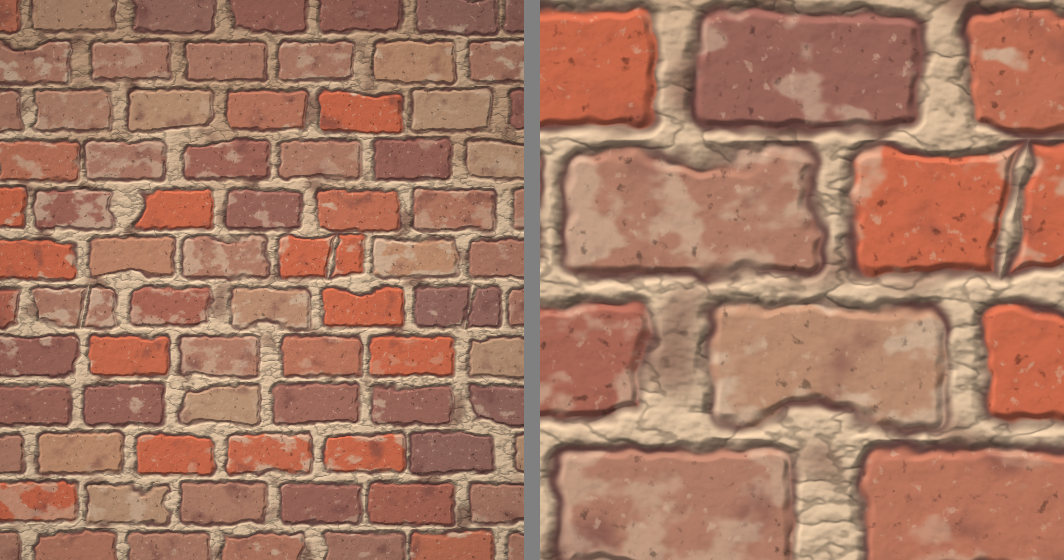
Left, the full canvas; right, a detail of the centre.
Reproduce this texture procedurally as a WebGL 2 fragment shader.

```glsl
#version 300 es
precision highp float;

uniform vec2 u_resolution;
out vec4 fragColor;

vec2 hash2(vec2 c) {
  vec3 q = fract(c.xyx * vec3(0.1031, 0.1030, 0.0973));
  q += dot(q, q.yzx + 33.33);
  return fract((q.xx + q.yz) * q.zy);
}

float cornerSlope(vec2 cell, vec2 f, vec2 corner) {
  return dot(hash2(cell + corner) * 2.0 - 1.0, f - corner);
}

float gradientNoise(vec2 p) {
  vec2 i = floor(p), f = fract(p);
  vec2 u = f * f * f * (f * (f * 6.0 - 15.0) + 10.0);
  vec2 o = vec2(1.0, 0.0);
  return mix(mix(cornerSlope(i, f, o.yy), cornerSlope(i, f, o.xy), u.x),
             mix(cornerSlope(i, f, o.yx), cornerSlope(i, f, o.xx), u.x), u.y);
}

float fbm(vec2 p) {
  float sum = 0.0, amp = 0.6;
  for (int i = 0; i < 4; i++) {
    sum += amp * gradientNoise(p);
    p = mat2(1.6, 1.2, -1.2, 1.6) * p + 7.3;
    amp *= 0.5;
  }
  return sum;
}

// Signed distance to the closest brick, and that brick's column and row
vec3 nearestBrick(vec2 p) {
  vec2 pitch = vec2(0.1693, 0.0875);
  vec3 nearest = vec3(1.0, 0.0, 0.0);
  float y = (1.0 - p.y) / pitch.y + 0.232;
  for (int r = -1; r <= 1; r++) {
    float row = floor(y) + float(r);
    // The running bond slips by half a brick low on the wall
    float odd = mod(row + step(7.5, row), 2.0);
    float x = p.x / pitch.x + mix(-0.31, 0.14, odd);
    for (int c = -1; c <= 1; c++) {
      vec2 id = vec2(floor(x) + float(c), row);
      vec2 jitter = hash2(id + 17.0) - 0.5, grow = hash2(id + 51.0) - 0.5;
      vec2 q = (vec2(x, y) - id - 0.5) * pitch + jitter * vec2(0.016, 0.006);
      q.y += q.x * jitter.y * 0.04;
      vec2 b = abs(q) - vec2(0.072, 0.0355) - grow * vec2(0.009, 0.004) + 0.009;
      float d = length(max(b, 0.0)) + min(max(b.x, b.y), 0.0) - 0.009;
      // A few bricks are split in two
      if (grow.x > 0.46) d = max(d, 0.005 - abs(q.x - 0.02 + 0.2 * q.y));
      if (d < nearest.x) nearest = vec3(d, id);
    }
  }
  return nearest;
}

// Relief height, worn edge distance and brick id
vec4 wall(vec2 p) {
  vec3 brick = nearestBrick(p);
  float d = brick.x + 0.005 * gradientNoise(p * 28.0) + 0.005 * gradientNoise(p * 75.0);
  d += 0.035 * max(0.0, gradientNoise(p * vec2(10.0, 15.0) + 3.0) - 0.12);
  float face = 0.005 * smoothstep(0.0, -0.006, d) + 0.0016 * fbm(p * 65.0);
  float mortar = 0.006 * smoothstep(0.0, 0.008, d) + 0.009 * abs(fbm(p * vec2(24.0, 38.0)))
               + 0.0015 * fbm(p * 90.0);
  return vec4(mix(face, mortar, smoothstep(-0.0015, 0.0015, d)), d, brick.yz);
}

vec3 brickColor(vec2 p, vec2 id, float d) {
  vec2 kind = hash2(id + 83.0), wear = hash2(id + 29.0);
  vec3 color = mix(vec3(0.65, 0.46, 0.38), vec3(0.75, 0.39, 0.28), smoothstep(0.3, 0.8, kind.x));
  color = mix(color, vec3(0.53, 0.37, 0.34), 0.8 * smoothstep(0.65, 0.85, kind.y));
  color = mix(color, vec3(0.70, 0.57, 0.45), 0.75 * smoothstep(0.25, 0.1, kind.y));
  // Soot and lime patches differ on every brick
  vec2 patchPoint = p + id * 0.37;
  float soot = fbm(patchPoint * 20.0), lime = fbm(patchPoint * vec2(22.0, 30.0) + 40.0);
  color = mix(color, vec3(0.43, 0.27, 0.25), 0.6 * smoothstep(0.05, 0.4, soot));
  float limeCover = smoothstep(0.0, 0.16, lime + 0.42 * wear.x - 0.36 + 0.1 * smoothstep(-0.02, 0.0, d));
  color = mix(color, vec3(0.77, 0.66, 0.56), limeCover * mix(0.35, 0.85, wear.y));
  // Small pale specks and dark pits
  float grain = fbm(p * 120.0 + id);
  color = mix(color, vec3(0.78, 0.66, 0.56), 0.5 * smoothstep(0.17, 0.35, grain));
  return color * (1.0 - 0.3 * smoothstep(0.17, 0.4, -grain));
}

vec3 mortarColor(vec2 p, float d) {
  float fresh = smoothstep(0.95, 0.55, p.y + 0.5 * gradientNoise(p * 6.0));
  vec3 color = mix(vec3(0.67, 0.53, 0.42), vec3(0.81, 0.70, 0.58), 0.25 + 0.75 * fresh);
  float hollow = smoothstep(0.1, 0.4, gradientNoise(p * 19.0 + 11.0));
  color = mix(color, vec3(0.46, 0.33, 0.28), 0.7 * hollow);
  float crease = smoothstep(0.07, 0.0, abs(fbm(p * vec2(24.0, 38.0))));
  return color * (1.0 - 0.22 * crease) * mix(0.82, 1.0, smoothstep(0.0, 0.007, d));
}

void main() {
  vec2 p = gl_FragCoord.xy / u_resolution.y;
  float e = 0.0015;
  vec4 here = wall(p);
  vec2 slope = vec2(wall(p + vec2(e, 0.0)).x, wall(p + vec2(0.0, e)).x) - here.x;
  float light = clamp(dot(slope / e, vec2(0.5, -0.85)), -1.0, 1.0);

  vec3 color = mix(brickColor(p, here.zw, here.y), mortarColor(p, here.y),
                   smoothstep(-0.0015, 0.0015, here.y));
  color *= 1.0 + light * (light < 0.0 ? 0.42 : 0.2);

  // Dark crevice where mortar has shrunk from the brick
  float gap = 0.35 + 0.65 * smoothstep(-0.2, 0.25, gradientNoise(p * 24.0 + 60.0));
  float crevice = gap * exp(-pow(abs(here.y - 0.0008) / 0.0028, 2.0));
  color = mix(color, vec3(0.32, 0.19, 0.19), 0.75 * crevice);

  // Dimmer toward the top and corners
  vec2 fromCenter = p - vec2(0.47, 0.45);
  color *= 1.05 - 0.35 * dot(fromCenter, fromCenter);
  fragColor = vec4(color, 1.0);
}
```
